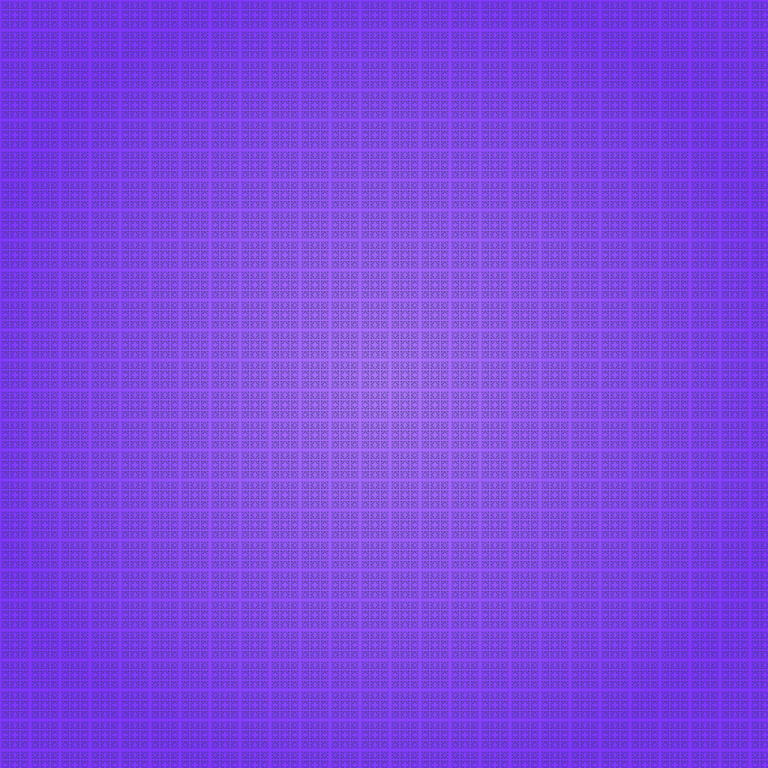
Reproduce this pattern procedurally as a WebGL 1 fragment shader.

```glsl
precision highp float;
// Blocks of four dotted rosettes ringed by dashes, cut by light lines, over a violet radial glow.

uniform vec2 u_resolution;

const float BLOCKS = 25.6;      // blocks across the canvas
const float BLOCK_UNITS = 20.0; // drawing units per block side
const float ROSETTE = 3.5;      // rosette offset from the block centre
const vec3 GLOW_CENTRE = vec3(0.69, 0.46, 1.0);
const vec3 GLOW_EDGE = vec3(0.50, 0.21, 1.0);
const vec3 INK = vec3(0.16, 0.21, 0.35);

// Smooth coverage of the interval from lo to hi.
float band(float x, float lo, float hi, float soft) {
  return smoothstep(lo - soft, lo + soft, x) * (1.0 - smoothstep(hi - soft, hi + soft, x));
}

// Mirrored distance from the block centre along both axes.
vec2 foldBlock(vec2 p) {
  return abs(mod(p, BLOCK_UNITS) - 0.5 * BLOCK_UNITS);
}

// Distance inward from the nearest light line: inner lines are one unit wide, seams two.
vec2 tileInset(vec2 q) {
  return min(abs(q - ROSETTE) - 0.5, 9.0 - q);
}

// Coverage left between the light lines.
float tileMask(vec2 inset, float soft) {
  vec2 inside = smoothstep(-soft, soft, inset);
  return inside.x * inside.y;
}

// Four square petals around each line crossing.
float petals(vec2 inset, float soft) {
  return band(inset.x, 0.0, 1.0, soft) * band(inset.y, 0.0, 1.0, soft);
}

// Ring around each line crossing, broken into dashes by the lines.
float dashedRing(vec2 inset, float soft) {
  float radius = length(max(inset, 0.0) + 0.5);
  return band(radius, 2.6, 3.4, soft) * tileMask(inset, soft);
}

// Faint outline just inside the light lines.
float tileOutline(vec2 inset, float soft) {
  return band(min(inset.x, inset.y), 0.0, 1.0, soft);
}

// Ink is strongest around the rosettes and fades towards the seams.
float rosetteWeight(vec2 q) {
  return mix(1.0, 0.75, smoothstep(3.0, 5.5, length(q - ROSETTE)));
}

vec3 radialGlow(vec2 uv) {
  return mix(GLOW_CENTRE, GLOW_EDGE, clamp(length(uv - 0.5) / 0.54, 0.0, 1.0));
}

void main() {
  vec2 uv = gl_FragCoord.xy / u_resolution;
  float units = BLOCKS * BLOCK_UNITS;

  // Blocks start from the top left corner.
  vec2 p = vec2(uv.x * u_resolution.x / u_resolution.y, 1.0 - uv.y) * units;
  float soft = 0.5 * units / u_resolution.y;

  // Strong petals, then ring dashes, then the faint outline.
  vec2 q = foldBlock(p);
  vec2 inset = tileInset(q);
  float ink = 0.66 * petals(inset, soft);
  ink = max(ink, 0.50 * dashedRing(inset, soft));
  ink = max(ink, 0.18 * tileOutline(inset, soft));
  ink *= rosetteWeight(q);

  gl_FragColor = vec4(mix(radialGlow(uv), INK, ink), 1.0);
}
```
